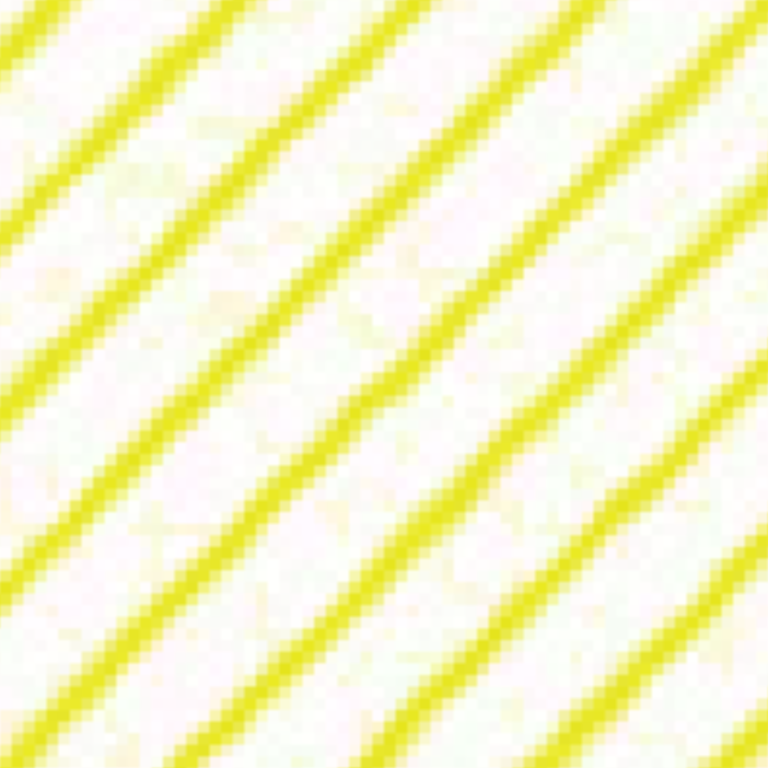
A WebGL 1 fragment shader for this pattern:

```glsl
precision highp float;
// Soft yellow diagonal stripes on off-white paper, in a coarse mosaic with faint tinted blotches.

uniform vec2 u_resolution;

const float CELLS = 66.0;          // mosaic cells across the canvas
const float CELL_SOFTNESS = 0.22;  // blended part of each cell edge
const float PERIOD = 0.2326;       // stripe spacing along either axis
const float PHASE = 0.078;         // first stripe, measured from the upper left
const float HALF_WIDTH = 0.22;     // stripe half width, as a share of the period
const float WANDER = 0.035;        // sideways drift, as a share of the period
const float WIDTH_VARIATION = 0.16;
const float BLOTCH_STRENGTH = 0.15;
const float TINT_STRENGTH = 0.035;
const float GRAIN = 0.012;

const vec3 PAPER = vec3(0.996, 0.988, 0.984);
const vec3 YELLOW = vec3(0.908, 0.905, 0.12);
const vec3 PINK_TO_GREEN = vec3(-0.7, 0.5, -0.5);

float hash(vec2 p) {
  vec3 q = fract(vec3(p.xyx) * 0.1031);
  q += dot(q, q.yzx + 33.33);
  return fract((q.x + q.y) * q.z);
}

float valueNoise(vec2 p) {
  vec2 i = floor(p);
  vec2 f = fract(p);
  f = f * f * (3.0 - 2.0 * f);
  float low = mix(hash(i), hash(i + vec2(1.0, 0.0)), f.x);
  float high = mix(hash(i + vec2(0.0, 1.0)), hash(i + vec2(1.0, 1.0)), f.x);
  return mix(low, high, f.y);
}

// Ink coverage of the rising diagonals, strongest on the centre line.
float stripeInk(vec2 uv, vec2 cell) {
  float along = (uv.x + 1.0 - uv.y - PHASE) / PERIOD;
  along += WANDER * (2.0 * valueNoise(cell * 0.23 + 17.0) - 1.0);
  float dist = abs(fract(along + 0.5) - 0.5);
  float swell = 1.0 + WIDTH_VARIATION * (2.0 * valueNoise(cell * 0.4 + 61.0) - 1.0);
  return 1.0 - smoothstep(0.0, HALF_WIDTH * swell, dist);
}

// Flat colour of one mosaic cell.
vec3 cellColor(vec2 cell) {
  vec2 uv = (cell + 0.5) / CELLS;
  float ink = stripeInk(uv, cell);
  float blotch = smoothstep(0.58, 0.95, valueNoise(cell * 0.55 + 113.0));
  float tint = 2.0 * valueNoise(cell * 0.38 + 211.0) - 1.0;
  float grain = 2.0 * hash(cell + 307.0) - 1.0;

  vec3 paper = PAPER + PINK_TO_GREEN * tint * TINT_STRENGTH;
  paper = mix(paper, YELLOW, blotch * BLOTCH_STRENGTH);
  return mix(paper, YELLOW, ink) + grain * GRAIN;
}

void main() {
  vec2 p = gl_FragCoord.xy / u_resolution * CELLS - 0.5;
  vec2 cell = floor(p);
  vec2 blend = smoothstep(0.5 - CELL_SOFTNESS, 0.5 + CELL_SOFTNESS, fract(p));

  // Blend the four nearest cells to soften the mosaic edges.
  vec3 lower = mix(cellColor(cell), cellColor(cell + vec2(1.0, 0.0)), blend.x);
  vec3 upper = mix(cellColor(cell + vec2(0.0, 1.0)), cellColor(cell + vec2(1.0, 1.0)), blend.x);
  gl_FragColor = vec4(clamp(mix(lower, upper, blend.y), 0.0, 1.0), 1.0);
}
```
